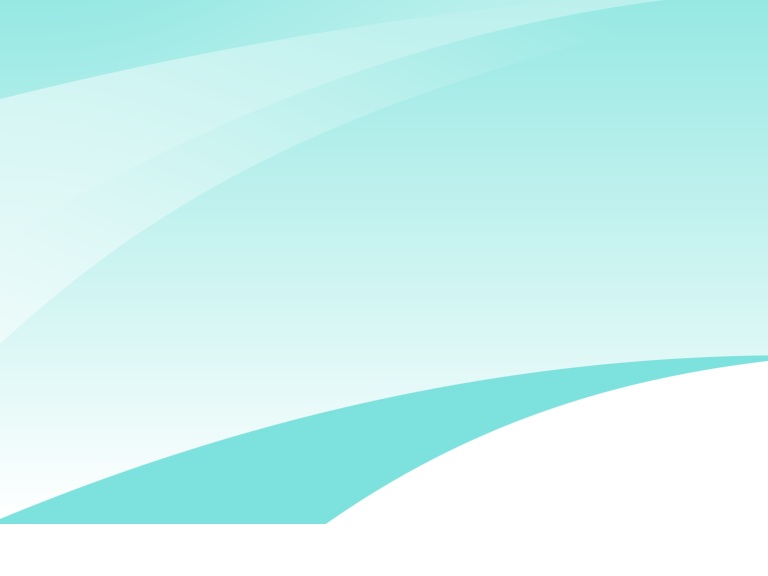
A Shadertoy shader for this background:

```glsl
// Turquoise sky fading to white, with translucent sweeping bands above
// and a solid teal swoosh below. Each edge is a polynomial height curve
// in canvas units; the bands are white veils whose opacity varies along x.

// Smooth coverage of the area where the signed height is positive.
float above(float height) {
    return clamp(0.5 + height / fwidth(height), 0.0, 1.0);
}

void mainImage(out vec4 fragColor, in vec2 fragCoord) {
    vec2 uv = fragCoord / iResolution.xy;
    float x = uv.x;
    float y = uv.y;
    const vec3 white = vec3(1.0);

    // Vertical sky gradient
    vec3 color = mix(white, vec3(0.59, 0.91, 0.89), clamp((y - 0.10) / 0.90, 0.0, 1.0));

    // Edges of the two veils, from the upper left down
    float fromCrest = 0.866 - x;
    float upperEdge = 0.828 + x * (0.333 - 0.137 * x);
    float middleEdge = 1.0 - fromCrest * (0.165 + 0.367 * fromCrest);
    float lowerEdge = 0.4028 + x * (1.2406 + x * (-1.0645 + 0.444 * x));

    // Veil opacity: each region fades along the sweep
    float cornerVeil = 0.33 * smoothstep(0.05, 0.75, x);
    float upperVeil = mix(0.50, 0.36, smoothstep(0.0, 0.6, x));
    float lowerVeil = 0.50 * clamp(1.0 - x / 0.8, 0.0, 1.0);
    float veil = lowerVeil * above(y - lowerEdge);
    veil = mix(veil, upperVeil, above(y - middleEdge) * step(x, 0.9));
    veil = mix(veil, cornerVeil, above(y - upperEdge) * step(x, 0.8));
    color = mix(color, white, veil);

    // Teal swoosh, then the white hill and the floor in front of it
    float fromRight = 1.0 - x;
    float swooshTop = 0.099 + x * (0.552 - 0.268 * x);
    float hillTop = 0.3733 - fromRight * (0.158 + fromRight * (0.389 + 0.331 * fromRight));
    color = mix(color, vec3(0.49, 0.882, 0.867), above(swooshTop - y));
    color = mix(color, white, above(hillTop - y));
    color = mix(color, white, above(0.0903 - y));

    fragColor = vec4(color, 1.0);
}
```
